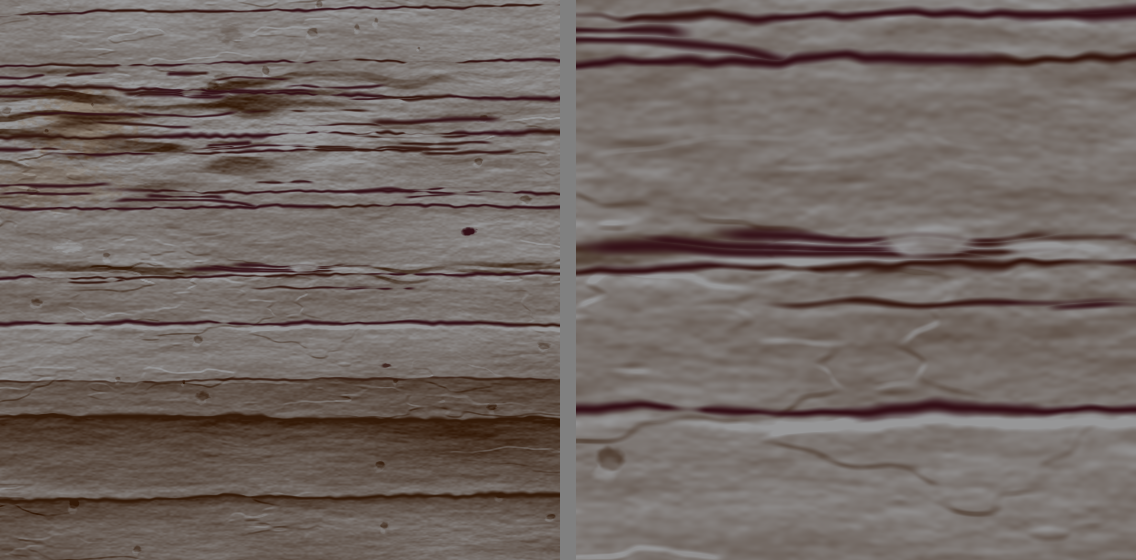
Left: the whole. Right: its middle third, enlarged.
This texture is drawn by a three.js fragment shader. Its source:

```glsl
varying vec2 vUv;

float hash(vec2 p) {
  p = fract(p * vec2(0.1031, 0.1137) + 0.07);
  p += dot(p, p.yx + 33.33);
  return fract((p.x + p.y) * p.x * 7.31);
}
float noise(vec2 p) {
  vec2 i = floor(p), f = fract(p);
  f = f * f * (3.0 - 2.0 * f);
  return mix(mix(hash(i), hash(i + vec2(1.0, 0.0)), f.x),
             mix(hash(i + vec2(0.0, 1.0)), hash(i + 1.0), f.x), f.y);
}
float fbm(vec2 p) {
  float sum = 0.0, amp = 0.54;
  for (int i = 0; i < 3; i++) {
    sum += amp * noise(p);
    p = p * 2.03 + 17.3;
    amp *= 0.5;
  }
  return sum;
}
// Signed height above a wandering horizontal seam
float above(vec2 p, float y, float tilt) {
  float wander = 0.007 * noise(vec2(p.x * 5.0, y * 91.0)) + 0.005 * noise(vec2(p.x * 22.0, y * 177.0))
               + 0.003 * noise(vec2(p.x * 75.0, y * 313.0)) - 0.0075;
  return p.y - y - tilt * (p.x - 0.5) - wander;
}
// Dark gap of uneven, broken width
float gap(float d, float width, float wear) {
  float w = width * clamp(2.6 * wear - 0.45, 0.12, 1.5);
  return (1.0 - smoothstep(0.0, w + 0.0018, abs(d))) * smoothstep(0.0, 0.0018, w);
}
float seam(vec2 p, float y, float tilt, float width, float wear) {
  if (abs(p.y - y) > 0.03) return 0.0;
  return gap(above(p, y, tilt), width, wear);
}
// Soft shade cast below a ledge
float shade(float d, float fall) {
  return exp(min(d, 0.0) / fall) * (1.0 - smoothstep(-0.001, 0.003, d));
}
float band(float y, float low, float high, float soft) {
  return smoothstep(low - soft, low + soft, y) * (1.0 - smoothstep(high - soft, high + soft, y));
}
float blob(vec2 offset, vec2 size, float ragged) {
  return 1.0 - smoothstep(0.5, 1.15, length(offset / size) + ragged);
}
// Grain height with flaked plateaus
float relief(vec2 p, float flaking) {
  float flakes = smoothstep(0.48, 0.54, fbm(p * vec2(10.0, 36.0) + 9.0));
  return fbm(p * vec2(13.0, 62.0)) + 0.6 * fbm(p * vec2(42.0, 85.0) + 5.0) + 0.5 * flaking * flakes;
}

void main() {
  vec2 p = vUv;
  vec3 ash = vec3(0.51, 0.49, 0.48), rust = vec3(0.20, 0.10, 0.03), maroon = vec3(0.20, 0.06, 0.09);
  float lip = above(p, 0.423, 0.0), mid = above(p, 0.629, 0.006);
  float step1 = above(p, 0.321, 0.010), step2 = above(p, 0.254, -0.003), step3 = above(p, 0.112, 0.008);
  float wear = 0.6 * noise(p * vec2(9.0, 38.0)) + 0.4 * noise(p * vec2(45.0, 60.0));
  float ragged = 1.4 * (fbm(p * vec2(70.0, 110.0)) - 0.47);

  // Board tones, darker toward the bottom
  float tone = mix(0.92, 1.02, smoothstep(0.42, 0.95, p.y));
  tone = mix(0.60, tone, smoothstep(-0.002, 0.003, step1));
  tone = mix(0.58, tone, smoothstep(-0.002, 0.003, step2));
  tone = mix(0.68, tone, smoothstep(-0.002, 0.003, step3));
  tone += 0.50 * (fbm(p * vec2(3.5, 15.0)) - 0.47) - 0.10 * band(p.y, 0.43, 0.50, 0.02);

  // Grain lit from above
  float splintered = band(p.y, 0.70, 0.87, 0.02) * (1.0 - 0.8 * smoothstep(0.45, 0.95, p.x))
                   + 0.8 * band(p.y, 0.495, 0.53, 0.009)
                   + 0.5 * band(p.y, 0.63, 0.70, 0.02) * (1.0 - smoothstep(0.1, 0.8, p.x));
  float flaking = smoothstep(0.35, 0.8, noise(p * vec2(4.0, 13.0) + 2.0));
  vec2 grain = p + vec2(0.0, 0.012 * noise(p * vec2(9.0, 14.0)));
  float lit = relief(grain, flaking) - relief(grain + vec2(-0.0008, 0.003), flaking);
  tone += clamp(lit * (0.75 + 0.6 * splintered), -0.45, 0.3) + 0.10 * (noise(p * vec2(150.0, 270.0)) - 0.5);
  float fibre = noise(vec2(p.x * 7.0, p.y * 95.0 + 2.5 * noise(p * vec2(11.0, 24.0))));
  tone += splintered * (0.15 * smoothstep(0.55, 0.15, fibre) - 0.75 * smoothstep(0.48, 0.82, fibre));

  // Shadows and lit edges of the ledges
  tone -= 0.55 * shade(step2, 0.034) + 0.55 * shade(step3, 0.022) + 0.20 * shade(step1, 0.010);
  tone -= 0.40 * shade(mid, 0.009) * smoothstep(0.4, 1.0, p.x);
  tone += 0.32 * band(lip, -0.011, -0.005, 0.003) * (0.5 + noise(p * vec2(14.0, 3.0)));
  tone += 0.15 * band(step3, 0.004, 0.022, 0.006) + 0.12 * band(step2, 0.004, 0.016, 0.005);
  tone += 0.38 * band(step1, -0.007, -0.002, 0.0015) * band(p.x, 0.33, 0.53, 0.03);

  // Long seams
  float crack = max(gap(lip, 0.0036, wear + 0.1), gap(mid, 0.0032, wear));
  crack = max(crack, max(gap(step2, 0.0058, wear), gap(step3, 0.0048, wear)));
  crack = max(crack, max(0.8 * gap(step1, 0.0022, wear), seam(p, 0.983, 0.014, 0.0026, wear)));
  crack = max(crack, max(seam(p, 0.889, 0.013, 0.0031, wear), seam(p, 0.834, -0.018, 0.0045, wear)));
  crack = max(crack, max(seam(p, 0.760, 0.010, 0.0053, wear), seam(p, 0.507, 0.004, 0.0037, wear)));
  crack = max(crack, seam(p, 0.730, 0.006, 0.0033, wear) * band(p.x, 0.1, 0.8, 0.05));
  crack = max(crack, seam(p, 0.659, -0.008, 0.0035, wear) * smoothstep(0.15, 0.3, p.x));

  // Short splits with bright lower edges
  float bend = 0.014 * noise(p * vec2(6.0, 14.0)) + 0.006 * noise(p * vec2(26.0, 30.0)) - 0.01;
  for (int i = 0; i < 40; i++) {
    float n = float(i), h = hash(vec2(n, 3.7));
    float y = i < 24 ? mix(0.72, 0.87, h) : i < 31 ? mix(0.635, 0.69, h) : mix(0.485, 0.532, h);
    if (abs(p.y - y) > 0.025) continue;
    float along = (p.x - 0.85 * hash(vec2(n, 5.3))) / mix(0.03, 0.17, hash(vec2(n, 8.1)));
    float taper = 1.0 - smoothstep(0.75, 1.0, abs(along));
    float d = p.y - y + bend + 0.003 * along * (hash(vec2(n, 6.9)) - 0.5);
    crack = max(crack, 0.95 * taper * gap(d, mix(0.0015, 0.0046, hash(vec2(n, 9.4))), wear));
    tone += 0.13 * taper * band(d, -0.007, -0.003, 0.002);
  }

  // Scattered pits with lit rims
  for (int i = 0; i < 30; i++) {
    float n = float(i);
    vec2 offset = p - vec2(hash(vec2(n, 21.3)), hash(vec2(n, 34.9)));
    if (abs(offset.y) > 0.03) continue;
    vec2 size = vec2(0.7 + hash(vec2(n, 55.7)), 1.0) * mix(0.003, 0.009, hash(vec2(n, 47.1)));
    tone += 0.2 * blob(offset + vec2(0.002, size.y), size, ragged) - 0.42 * blob(offset, size, ragged);
  }
  crack = max(crack, blob(p - vec2(0.838, 0.586), vec2(0.014, 0.007), ragged));
  crack = max(crack, 0.8 * blob(p - vec2(0.692, 0.347), vec2(0.014, 0.005), ragged));

  // Pale chips, knot, stains and final colour
  tone += 0.26 * blob(p - vec2(0.12, 0.557), vec2(0.023, 0.012), ragged);
  tone += 0.26 * blob(p - vec2(0.47, 0.513), vec2(0.034, 0.011), ragged);
  tone -= 0.2 * blob(p - vec2(0.412, 0.936), vec2(0.022, 0.020), ragged);
  vec3 color = mix(rust, ash, clamp(tone, 0.0, 1.25));
  float stain = blob(p - vec2(0.15, 0.78), vec2(0.1, 0.06), ragged) + 0.6 * blob(p - vec2(0.09, 0.67), vec2(0.13, 0.05), ragged);
  color *= mix(vec3(1.0), vec3(0.92, 0.80, 0.66), 0.7 * stain);
  vec3 gapColor = mix(rust, maroon, smoothstep(0.28, 0.42, p.y));
  gapColor = mix(gapColor, rust, 0.6 * smoothstep(0.45, 0.75, noise(p * vec2(8.0, 30.0))));
  gl_FragColor = vec4(mix(color, gapColor, clamp(crack, 0.0, 1.0)), 1.0);
}
```
